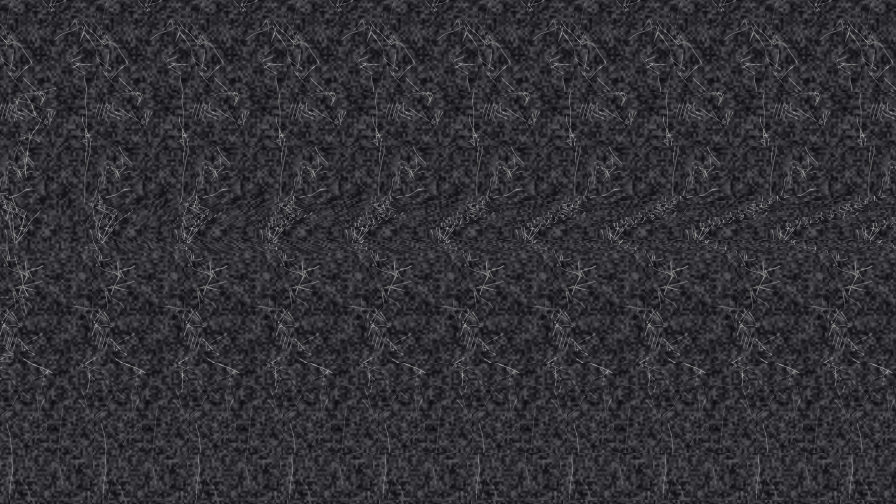
Write a Shadertoy shader that draws this pattern.

```glsl
// Dark grained sheet covered in pale scratches, repeated across about nine times.
// The repeat length changes with height in small steps, so each further copy is
// sheared more than the last. Scratches are fans of hashed segments around hubs.

const float BASE_PERIOD = 0.190;      // repeat length, in canvas heights
const float PERIOD_STEP = 1.0 / 432.0;
const int   HUBS = 30;                // scratch fans in one repeat
const int   RAYS = 6;                 // scratches in one fan
const int   EDGE_HUBS = 5;            // fans found only at the left edge
const float HALF_WIDTH = 0.0008;
const float GRAIN_FINE = 210.0;
const float GRAIN_COARSE = 95.0;
const vec3  GRAIN_DARK  = vec3(0.045, 0.040, 0.060);
const vec3  GRAIN_LIGHT = vec3(0.385, 0.385, 0.400);
const vec3  SCRATCH = vec3(0.74, 0.74, 0.72);

vec2 hash2(vec2 p) {
    vec3 v = fract(vec3(p.xyx) * vec3(0.1031, 0.1030, 0.0973));
    v += dot(v, v.yzx + 33.33);
    return fract((v.xx + v.yz) * v.zy);
}

float valueNoise(vec2 p) {
    vec2 cell = floor(p), f = fract(p);
    f = f * f * (3.0 - 2.0 * f);
    float low  = mix(hash2(cell).x, hash2(cell + vec2(1, 0)).x, f.x);
    float high = mix(hash2(cell + vec2(0, 1)).x, hash2(cell + vec2(1, 1)).x, f.x);
    return mix(low, high, f.y);
}

// Repeat length at height y, rounded to whole steps.
float periodAt(float y) {
    float t = 1.0 - y;
    float p = BASE_PERIOD
        + 0.004 * smoothstep(0.10, 0.36, t)
        - 0.026 * smoothstep(0.38, 0.465, t)
        + 0.015 * smoothstep(0.465, 0.51, t)
        + 0.005 * smoothstep(0.68, 0.82, t)
        - 0.004 * smoothstep(0.82, 1.00, t);
    return round(p / PERIOD_STEP) * PERIOD_STEP;
}

// Signed offset to the nearest copy.
float nearestCopy(float dx, float period) {
    return dx - period * round(dx / period);
}

float lineCover(float dist, float pixel) {
    return clamp((HALF_WIDTH - dist) / pixel + 0.5, 0.0, 1.0);
}

float segmentDist(vec2 p, vec2 a, vec2 along) {
    vec2 d = p - a;
    return length(d - along * clamp(dot(d, along) / dot(along, along), 0.0, 1.0));
}

// Slightly crooked scratches spreading from a hub.
float fan(vec2 d, float id, float reach, float pixel) {
    if (abs(d.y) > reach + 0.03) return 0.0;
    d.x += 0.010 * (valueNoise(d * 34.0 + id * 17.0) - 0.5);
    d.y += 0.008 * (valueNoise(d * 41.0 + id * 29.0) - 0.5);
    float heading = 6.2832 * hash2(vec2(id, 3.0)).x;
    float ink = 0.0;
    for (int j = 0; j < RAYS; j++) {
        vec2 r = hash2(vec2(id, float(j) + 11.0));
        vec2 s = hash2(vec2(float(j) + 47.0, id));
        float angle = heading + 3.4 * (r.x - 0.5);
        vec2 along = vec2(0.8 * cos(angle), sin(angle)) * reach * mix(0.2, 1.0, r.y * r.y);
        vec2 start = (s - 0.5) * 0.028;
        float cover = lineCover(segmentDist(d, start, along), pixel);
        ink = max(ink, cover * mix(0.30, 0.95, s.x));
    }
    return max(ink, 0.8 * smoothstep(0.003, 0.0, length(d)));
}

// Long bowed thread running upward from d = 0.
float strand(vec2 d, float rise, float bow, float pixel) {
    float s = d.y / rise;
    float inside = step(0.0, s) * step(s, 1.0);
    float wobble = 0.006 * (valueNoise(vec2(d.y * 45.0, rise * 90.0)) - 0.5);
    return inside * lineCover(abs(d.x - bow * s * (1.0 - s) - wobble), pixel);
}

// Small patch of close parallel strokes.
float hatch(vec2 d, float pixel) {
    float across = d.x - 0.30 * d.y;
    float stripe = abs(fract(across * 130.0) - 0.5) / 130.0;
    float patchFade = smoothstep(0.028, 0.008, length(d * vec2(1.2, 1.0)));
    return patchFade * lineCover(stripe, pixel);
}

void mainImage(out vec4 fragColor, in vec2 fragCoord) {
    float pixel = 1.0 / iResolution.y;
    vec2 q = fragCoord * pixel;
    float period = periodAt(q.y);
    vec2 tile = vec2(mod(q.x, period), q.y);

    // Grain
    float fine = valueNoise(tile * GRAIN_FINE);
    float grain = mix(fine, valueNoise(tile * GRAIN_COARSE + 53.0), 0.35);
    vec3 color = mix(GRAIN_DARK, GRAIN_LIGHT, pow(grain, 1.3));

    // Repeated fans, fainter near the bottom
    float ink = 0.0;
    for (int i = 0; i < HUBS; i++) {
        float id = float(i);
        vec2 r = hash2(vec2(id, 71.0));
        vec2 hub = vec2(r.x * BASE_PERIOD, (id + r.y) / float(HUBS));
        vec2 d = vec2(nearestCopy(q.x - hub.x, period), q.y - hub.y);
        ink = max(ink, fan(d, id, 0.075, pixel));
    }
    ink *= mix(0.35, 1.0, smoothstep(0.17, 0.27, q.y));

    // Threads and hatched patches
    float upX = nearestCopy(q.x - 0.169, period);
    float lowX = nearestCopy(q.x - 0.203, period);
    float faintX = nearestCopy(q.x - 0.125, period);
    ink = max(ink, 0.65 * strand(vec2(upX, q.y - 0.60), 0.25, 0.010, pixel));
    ink = max(ink, 0.60 * strand(vec2(lowX, q.y), 0.16, 0.022, pixel));
    ink = max(ink, 0.30 * strand(vec2(faintX, q.y - 0.04), 0.15, -0.035, pixel));
    ink = max(ink, 0.70 * hatch(vec2(lowX, q.y - 0.78), pixel));
    ink = max(ink, 0.70 * hatch(vec2(lowX, q.y - 0.325), pixel));

    // Unrepeated scratches at the left edge
    for (int i = 0; i < EDGE_HUBS; i++) {
        float id = float(i) + 100.0;
        vec2 r = hash2(vec2(id, 19.0));
        vec2 hub = vec2(0.06 * r.x, 0.16 + 0.76 * (float(i) + r.y) / float(EDGE_HUBS));
        ink = max(ink, fan(q - hub, id, 0.13, pixel));
    }

    color = mix(color, SCRATCH, ink * mix(0.45, 1.0, fine));
    fragColor = vec4(color, 1.0);
}
```
